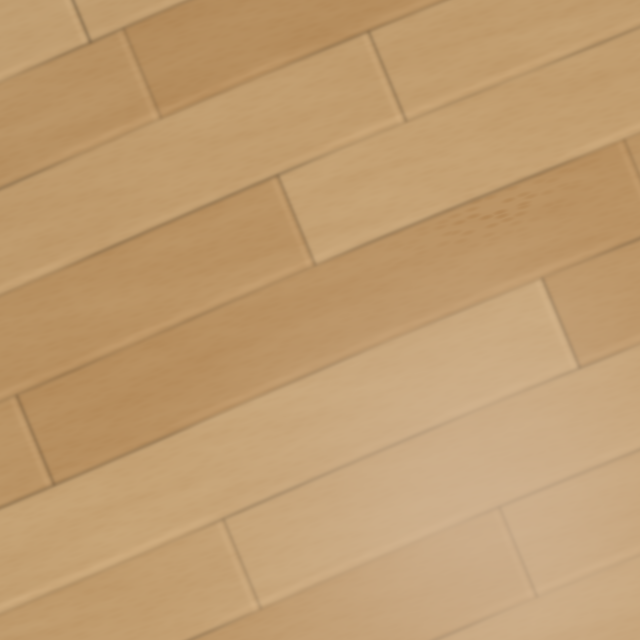
Write a WebGL 2 fragment shader that draws this texture.

```glsl
#version 300 es
precision highp float;
// Pale wooden floor: tilted rows of long staggered boards, seen in soft focus.
// Rows and butt joints are repeats in rotated space; grain is layered sines
// plus stretched cellular flecks, and a broad sheen lightens the lower right.
uniform vec2 u_resolution;
out vec4 fragColor;

const float ROW_HEIGHT = 0.153;
const float BOARD_LENGTH = 1.03;

// Per row, bottom to top: joint position, tone before it, tone after it
const vec3 ROWS[9] = vec3[9](
    vec3(0.30, 0.70, 0.70), vec3(0.80, 0.35, 0.65), vec3(0.395, 0.60, 0.75),
    vec3(1.00, 0.85, 0.12), vec3(0.172, 0.30, 0.08), vec3(0.681, 0.18, 0.78),
    vec3(0.899, 0.65, 0.70), vec3(0.548, 0.30, 0.08), vec3(0.492, 0.85, 0.80));

vec2 hash2(vec2 p) {
    vec3 q = fract(p.xyx * vec3(0.1031, 0.1030, 0.0973));
    q += dot(q, q.yzx + 33.33);
    return fract((q.xx + q.yz) * q.zy);
}

float layeredSines(vec2 p) {
    float sum = 0.0, amplitude = 0.5;
    for (int i = 0; i < 5; i++) {
        sum += amplitude * sin(p.x + 1.6 * sin(p.y)) * cos(0.8 * p.y + sin(0.7 * p.x));
        p = mat2(0.8, 0.6, -0.6, 0.8) * p * 1.7 + 4.1;
        amplitude *= 0.68;
    }
    return sum;
}

// Soft spots around one random point per cell
float cellularFlecks(vec2 p) {
    vec2 cell = floor(p);
    float nearest = 1.0;
    for (int y = -1; y <= 1; y++)
        for (int x = -1; x <= 1; x++) {
            vec2 id = cell + vec2(x, y);
            nearest = min(nearest, length(id + hash2(id) - p));
        }
    return 1.0 - smoothstep(0.05, 0.5, nearest);
}

float softLine(float d, float width) {
    return exp(-d * d / (width * width));
}

// Colour of one row of boards; p.x runs along the boards, p.y across them
vec3 boardRow(vec2 p, float row) {
    vec3 info = ROWS[clamp(int(row) + 4, 0, 8)];
    float along = p.x - info.x;
    float joint = floor(along / BOARD_LENGTH + 0.5);
    float d = along - joint * BOARD_LENGTH;
    vec2 tones = mod(joint, 2.0) < 0.5 ? info.yz : info.zy;
    float tone = mix(tones.x, tones.y, smoothstep(-0.005, 0.005, d));

    // Grain drifts slightly across the length of the board
    vec2 grain = vec2(p.x, p.y + 0.09 * p.x) + row * vec2(3.7, 1.9);
    tone += 0.17 * layeredSines(grain * vec2(9.0, 48.0));
    tone += 0.10 * layeredSines(grain * vec2(4.0, 11.0) + 8.0);
    float figure = exp(-dot((p - vec2(0.97, 0.315)) * vec2(11.0, 38.0),
                            (p - vec2(0.97, 0.315)) * vec2(11.0, 38.0)));
    tone -= (0.09 + 0.45 * figure) * cellularFlecks(grain * vec2(30.0, 95.0));

    vec3 color = mix(vec3(0.715, 0.555, 0.365), vec3(0.785, 0.65, 0.47), tone);

    // Butt joint: dark gap of varying strength with a pale edge
    float strength = 0.07 + 0.12 * hash2(vec2(row + 20.0, joint + 9.0)).x;
    color *= 1.0 - strength * softLine(d, 0.0038);
    return color + 0.025 * softLine(d + 0.009, 0.005);
}

void main() {
    vec2 uv = gl_FragCoord.xy / u_resolution;
    vec2 p = vec2(dot(uv, vec2(0.922, 0.387)), dot(uv, vec2(-0.387, 0.922)));
    p.y += 0.003 * sin(5.0 * p.x + 1.0);

    // Blend the two rows that meet at the nearest long seam
    float across = (p.y - 0.193) / ROW_HEIGHT;
    float seam = floor(across + 0.5);
    float d = (across - seam) * ROW_HEIGHT;
    vec3 color = mix(boardRow(p, seam - 1.0), boardRow(p, seam),
                     smoothstep(-0.005, 0.005, d));

    // Long seam: dark line and pale bevel, fading in and out
    float wear = 0.5 + 0.5 * sin(p.x * 6.0 + seam * 2.4 + sin(p.x * 17.0));
    color *= 1.0 - mix(0.05, 0.15, wear) * softLine(d, 0.004);
    color += mix(0.035, 0.01, wear) * softLine(d - 0.010, 0.006);

    // Window sheen and a faint darkening toward the upper left
    vec2 toSheen = uv - vec2(0.77, 0.19);
    float sheen = 0.66 * exp(-9.0 * dot(toSheen, toSheen));
    color = mix(color, vec3(0.83, 0.725, 0.61), sheen);
    color *= 1.0 - 0.025 * smoothstep(0.5, 1.2, length(toSheen));
    fragColor = vec4(color, 1.0);
}
```
